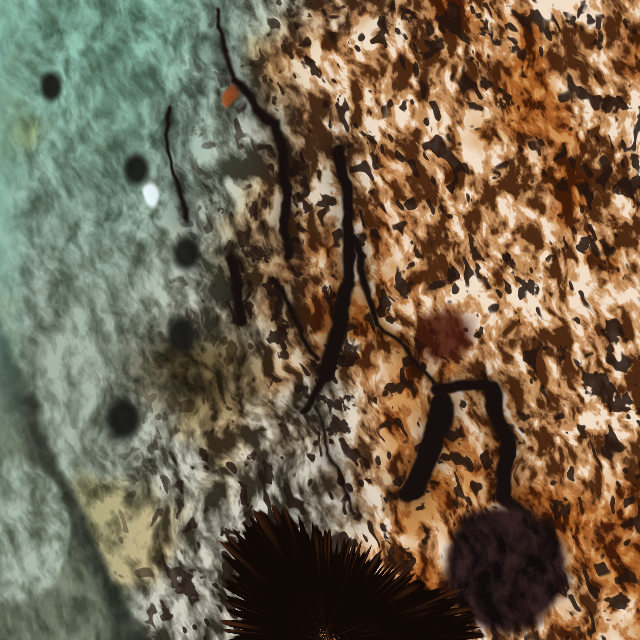
Write a WebGL 1 fragment shader that draws this texture.

```glsl
precision highp float;
uniform vec2 u_resolution;

float hash(vec2 p) {
  return fract(sin(dot(p, vec2(127.1, 311.7))) * 43758.5);
}

float noise(vec2 p) {
  vec2 i = floor(p), f = fract(p);
  f = f * f * (3.0 - 2.0 * f);
  return mix(mix(hash(i), hash(i + vec2(1, 0)), f.x),
             mix(hash(i + vec2(0, 1)), hash(i + vec2(1, 1)), f.x), f.y);
}

float fbm(vec2 p) {
  float sum = 0.0, amp = 0.53;
  for (int i = 0; i < 4; i++) {
    sum += amp * noise(p);
    p = mat2(0.96, 0.28, -0.28, 0.96) * p * 2.03 + 11.3;
    amp *= 0.5;
  }
  return sum;
}

float segment(vec2 p, vec2 a, vec2 b) {
  vec2 d = b - a;
  return length(p - a - d * clamp(dot(p - a, d) / dot(d, d), 0.0, 1.0));
}

float blob(vec2 p, vec2 center, vec2 radius, float soft) {
  return 1.0 - smoothstep(1.0 - soft, 1.0 + soft, length((p - center) / radius));
}

// Distance to the crevices between the slabs
float crevices(vec2 p) {
  float d = segment(p, vec2(0.34, 0.98), vec2(0.365, 0.87)) - 0.001;
  d = min(d, segment(p, vec2(0.365, 0.87), vec2(0.436, 0.80)) - 0.003);
  d = min(d, segment(p, vec2(0.436, 0.80), vec2(0.455, 0.60)) - 0.005);
  d = min(d, segment(p, vec2(0.53, 0.76), vec2(0.55, 0.55)) - 0.007);
  d = min(d, segment(p, vec2(0.55, 0.55), vec2(0.508, 0.414)) - 0.009);
  d = min(d, segment(p, vec2(0.508, 0.414), vec2(0.47, 0.35)) - 0.004);
  d = min(d, segment(p, vec2(0.55, 0.63), vec2(0.592, 0.49)) - 0.003);
  d = min(d, segment(p, vec2(0.592, 0.49), vec2(0.69, 0.40)) - 0.001);
  d = min(d, segment(p, vec2(0.69, 0.39), vec2(0.76, 0.40)) - 0.007);
  d = min(d, segment(p, vec2(0.70, 0.37), vec2(0.645, 0.23)) - 0.015);
  d = min(d, segment(p, vec2(0.77, 0.39), vec2(0.795, 0.23)) - 0.011);
  d = min(d, segment(p, vec2(0.795, 0.23), vec2(0.88, 0.10)) - 0.008);
  d = min(d, segment(p, vec2(0.26, 0.83), vec2(0.285, 0.66)) - 0.001);
  d = min(d, segment(p, vec2(0.36, 0.60), vec2(0.38, 0.49)) - 0.006);
  d = min(d, segment(p, vec2(0.43, 0.56), vec2(0.50, 0.44)) - 0.002);
  return min(d, segment(p, vec2(0.49, 0.36), vec2(0.55, 0.19)));
}

void main() {
  vec2 p = gl_FragCoord.xy / u_resolution;
  vec2 w = p + 0.035 * (vec2(fbm(p * 13.0), fbm(p * 13.0 + 7.0)) - 0.5);
  float patches = fbm(p * 6.0 + 3.0);
  float warm = smoothstep(0.36, 0.64, p.x + 0.4 * (patches - 0.5));
  float near = smoothstep(0.12, 0.42, p.x + 0.2 * (0.5 - p.y));

  // Grain stretched along the slabs, lit from the upper left
  vec2 q = mat2(0.94, -0.34, 0.34, 0.94) * w;
  vec2 s = q * vec2(46.0, 23.0);
  float coarse = fbm(s), fine = fbm(q * vec2(110.0, 65.0) + 9.0);
  float relief = coarse - fbm(s + vec2(-0.5, 0.6));
  float tone = 0.52 + 1.3 * (coarse - 0.5) + 1.4 * (fine - 0.5) + 0.9 * relief;
  tone += 0.9 * (fbm(p * 11.0 + 20.0) - 0.5);
  tone = clamp(mix(0.55 + 0.65 * (tone - 0.5), tone, near), 0.0, 1.0);

  // Sea-green haze, grey stone and ochre crust
  vec3 haze = mix(vec3(0.31, 0.35, 0.29), vec3(0.65, 0.71, 0.65), tone);
  vec3 grey = mix(vec3(0.20, 0.18, 0.14), vec3(0.82, 0.81, 0.75), tone);
  vec3 ochre = mix(vec3(0.30, 0.16, 0.07), vec3(0.78, 0.57, 0.37), smoothstep(0.05, 0.58, tone));
  ochre = mix(ochre, vec3(0.95, 0.87, 0.78), smoothstep(0.58, 0.92, tone));
  float rust = smoothstep(0.47, 0.68, fbm(q * vec2(13.0, 8.0) + 31.0));
  ochre *= mix(vec3(1), vec3(0.85, 0.66, 0.42), rust);
  vec3 col = mix(mix(haze, grey, near), ochre, warm);
  col = mix(col, col * vec3(1.0, 0.85, 0.58), 0.6 * (1.0 - warm) * smoothstep(0.5, 0.7, patches));
  col *= mix(vec3(1), vec3(0.88, 1.08, 1.07), (1.0 - near) * smoothstep(0.4, 1.0, p.y));

  // Dark pits
  float pits = smoothstep(0.70, 0.78, noise(q * vec2(105.0, 62.0)) * 0.7 + 0.3 * noise(q * 24.0));
  pits = max(pits, smoothstep(0.66, 0.72, fbm(q * vec2(42.0, 30.0) + 50.0)));
  col = mix(col, vec3(0.13, 0.08, 0.06), 0.85 * pits * near);

  // Lower ledge with a shadow and a boulder
  float ledge = w.x - 0.02 - 0.47 * (0.44 - w.y);
  float under = 1.0 - smoothstep(-0.012, 0.008, ledge);
  col = mix(col, mix(vec3(0.27, 0.30, 0.24), vec3(0.49, 0.53, 0.45), tone), under);
  col *= 1.0 - 0.45 * under * smoothstep(-0.07, -0.01, ledge);
  float boulder = blob(w, vec2(0.03, 0.17), vec2(0.08, 0.115), 0.07);
  col = mix(col, haze * 1.03, boulder);

  // Brown weed, rusty hollow and a bright shell
  col = mix(col, vec3(0.22, 0.18, 0.10) * (0.5 + tone), 0.75 * blob(w, vec2(0.31, 0.42), vec2(0.10, 0.07), 0.6));
  col = mix(col, vec3(0.24, 0.08, 0.05), 0.8 * blob(w, vec2(0.70, 0.48), vec2(0.045, 0.04), 0.4));
  col = mix(col, vec3(0.72, 0.34, 0.15), 0.8 * blob(w, vec2(0.362, 0.845), vec2(0.011, 0.018), 0.3));
  col = mix(col, vec3(0.93, 0.99, 1.0), blob(w, vec2(0.234, 0.70), vec2(0.013, 0.024), 0.3));

  // Crevices with soft shading on the slab edges
  float d = crevices(w);
  col *= 1.0 - 0.38 * exp(-max(d, 0.0) / 0.018);
  col = mix(vec3(0.09, 0.06, 0.05), col, smoothstep(-0.001, 0.005, d));
  float cave = blob(w, vec2(0.79, 0.11), vec2(0.10, 0.10), 0.13);
  col = mix(col, vec3(0.13, 0.08, 0.08) * (0.5 + tone), cave);

  // Blurred urchins along an arc
  for (int i = 0; i < 5; i++) {
    float k = float(i);
    vec2 center = vec2(0.08 + 0.22 * sin(k * 0.65), 0.865 - 0.13 * k);
    vec2 size = vec2(0.016, 0.022) + 0.0025 * k;
    col = mix(col, vec3(0.09, 0.09, 0.08), 0.93 * blob(p, center, size, 0.4));
  }

  // Bristly dark mass
  vec2 r = p - vec2(0.51, 0.0);
  float angle = atan(r.y, r.x), bristle = noise(vec2(angle * 48.0, length(r) * 14.0));
  float body = min(segment(p, vec2(0.43, 0.12), vec2(0.67, 0.0)),
                   segment(p, vec2(0.43, 0.12), vec2(0.44, 0.0)));
  float fur = 1.0 - smoothstep(-0.004, 0.004, body - 0.052 - 0.045 * bristle);
  vec3 furColor = mix(vec3(0.06, 0.03, 0.02), vec3(0.25, 0.13, 0.06), smoothstep(0.6, 1.0, bristle) * smoothstep(0.0, 0.08, body));
  col = mix(col, furColor, fur);

  // Pale water at the left rim
  col = mix(col, vec3(0.53, 0.72, 0.66), 0.55 * (1.0 - smoothstep(0.0, 0.06, p.x)) * smoothstep(0.1, 0.7, p.y));
  gl_FragColor = vec4(col, 1.0);
}
```
